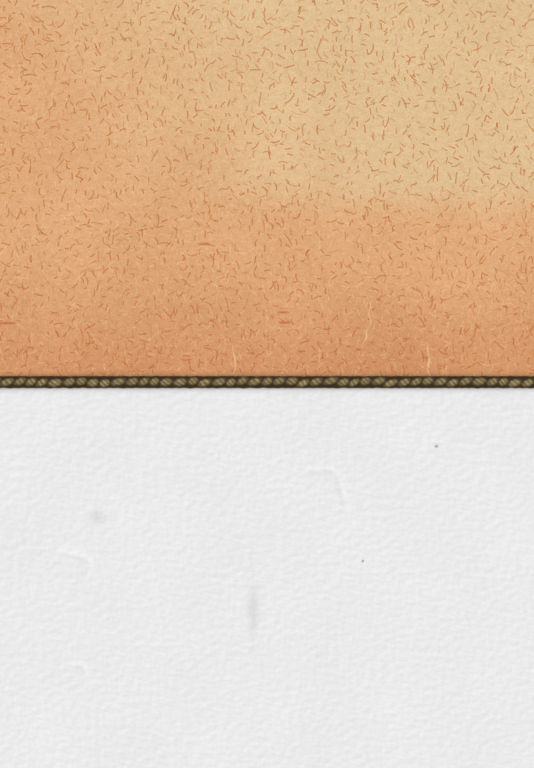
Give the GLSL for this background, as a WebGL 2 fragment shader.

```glsl
#version 300 es
precision highp float;
// Fibrous tan paper above a sheet of pale embossed paper, joined by a braided cord.
// Gradient noise gives the grain and relief, hashed cells scatter the fibres,
// and repeated slanted ellipses make the cord. Lengths are in canvas widths.
uniform vec2 u_resolution;
out vec4 outColor;

const float CORD_Y = 0.7225;
const float CORD_HALF = 0.0108;

vec2 hash2(vec2 p) {
  vec3 q = fract(p.xyx * vec3(0.1031, 0.1030, 0.0973));
  q += dot(q, q.yzx + 33.33);
  return fract((q.xx + q.yz) * q.zy);
}

vec2 gradient(vec2 cell) {
  float a = 6.2832 * hash2(cell).x;
  return vec2(cos(a), sin(a));
}

// Gradient noise, roughly -0.7 to 0.7
float noise(vec2 p) {
  vec2 i = floor(p), f = fract(p);
  vec2 u = f * f * f * (f * (f * 6.0 - 15.0) + 10.0), e = vec2(1, 0);
  float low = mix(dot(gradient(i), f), dot(gradient(i + e), f - e), u.x);
  float high = mix(dot(gradient(i + e.yx), f - e.yx), dot(gradient(i + 1.0), f - 1.0), u.x);
  return mix(low, high, u.y);
}

float fbm(vec2 p) {
  float sum = 0.0, amp = 0.6;
  for (int i = 0; i < 4; i++) {
    sum += amp * noise(p);
    p = mat2(1.6, 1.2, -1.2, 1.6) * p + 17.3;
    amp *= 0.55;
  }
  return sum;
}

mat2 rotation(float a) {
  return mat2(cos(a), sin(a), -sin(a), cos(a));
}

// One short bent fibre per cell, kept inside its cell
float fibres(vec2 p, float cells, float seed, float px) {
  vec2 q = rotation(seed * 0.7) * p * cells + seed * 19.0;
  vec2 id = floor(q), rnd = hash2(id + 5.0), shape = hash2(id + 71.0);
  vec2 f = fract(q) - 0.5 - 0.3 * (rnd - 0.5);
  f = rotation(3.6 * (shape.x - 0.5) - seed * 0.7) * f;
  f.y += (rnd.y - 0.5) * 2.4 * f.x * f.x;
  float len = 0.08 + 0.22 * shape.y;
  float d = length(vec2(max(abs(f.x) - len, 0.0), f.y)) / cells;
  return (1.0 - smoothstep(0.0002, 0.0007 + px, d)) * smoothstep(0.2, 1.0, rnd.x);
}

vec3 tanPaper(vec2 p, vec2 uv, float px) {
  float cloud = fbm(p * 5.0);
  float v = uv.y + 0.025 * cloud;
  vec3 col = mix(vec3(0.825, 0.58, 0.40), vec3(0.875, 0.665, 0.48), smoothstep(0.49, 0.70, v));
  float glow = smoothstep(0.70, 0.77, v)
             * smoothstep(-0.05, 0.75, uv.x + 1.2 * (uv.y - 0.85) + 0.2 * cloud);
  col = mix(col, vec3(0.875, 0.75, 0.575), glow);
  col += 0.035 * cloud + 0.045 * fbm(p * vec2(70, 100)) + 0.035 * noise(p * 240.0);

  // Rust fibres in several sizes, with a few pale ones
  for (int i = 0; i < 5; i++) {
    float k = float(i);
    float rust = fibres(p, 24.0 + 7.0 * k, k + 1.0, px);
    float pale = fibres(p + 3.7, 30.0 + 6.0 * k, k + 8.0, px);
    col = mix(col, vec3(0.73, 0.40, 0.20), 0.48 * rust);
    col = mix(col, vec3(0.94, 0.79, 0.61), 0.28 * pale);
  }

  // Larger flecks: xy is the centre, z the half length
  vec3 flecks[4] = vec3[4](vec3(0.53, 0.853, 0.010), vec3(0.533, 0.834, 0.011),
                           vec3(0.015, 0.833, 0.014), vec3(0.382, 0.981, 0.011));
  for (int i = 0; i < 4; i++) {
    vec2 d = p - flecks[i].xy;
    float m = exp(-pow(d.x / flecks[i].z, 4.0) - pow(d.y / 0.0025, 2.0));
    col = mix(col, vec3(0.70, 0.38, 0.21), 0.6 * m);
  }

  // Pale upright cracks: x, centre height, half length
  vec3 cracks[3] = vec3[3](vec3(0.687, 0.838, 0.055), vec3(0.435, 0.765, 0.035),
                           vec3(0.803, 0.765, 0.035));
  for (int i = 0; i < 3; i++) {
    vec3 c = cracks[i];
    float x = p.x - c.x - 0.018 * noise(vec2(p.y * 32.0, c.x * 40.0));
    float m = exp(-pow(x / (0.0008 + px * 0.5), 2.0))
            * (1.0 - smoothstep(0.6 * c.z, c.z, abs(p.y - c.y)));
    col = mix(col, vec3(0.95, 0.79, 0.60), m * (0.5 + 0.5 * noise(p * 60.0)));
  }
  return col;
}

vec3 palePaper(vec2 p) {
  // Relief from the difference of two nearby noise samples
  vec2 grain = p * vec2(65, 95);
  float tone = 0.921 + 0.016 * fbm(p * 6.0) + 0.035 * (fbm(grain) - fbm(grain + vec2(0.3, -0.5)));
  tone += 0.012 * noise(p * vec2(120, 210)) + 0.007 * noise(p * vec2(190, 25));

  // Embossed broken rings: centre and radius
  vec3 rings[3] = vec3[3](vec3(0.60, 0.51, 0.047), vec3(0.13, 0.37, 0.032), vec3(0.14, 0.18, 0.012));
  for (int i = 0; i < 3; i++) {
    vec2 d = p - rings[i].xy;
    float e = (length(d) - rings[i].z + 0.018 * noise(p * 22.0)) / 0.007;
    tone += 0.045 * e * exp(-e * e) * smoothstep(-0.4, 0.8, dot(normalize(d + 1e-5), vec2(0.6, 0.8)));
  }

  // Soft smudges and specks: centre and radii
  vec4 marks[4] = vec4[4](vec4(0.182, 0.470, 0.016, 0.012), vec4(0.474, 0.296, 0.009, 0.045),
                          vec4(0.818, 0.603, 0.003, 0.003), vec4(0.678, 0.386, 0.002, 0.002));
  for (int i = 0; i < 4; i++) {
    vec2 d = (p - marks[i].xy + 0.004 * noise(p * 50.0)) / marks[i].zw;
    tone -= (i < 2 ? 0.06 : 0.28) * exp(-dot(d, d));
  }
  return tone * vec3(0.999, 1.0, 1.002);
}

// Overlapping slanted knots with fine twisted threads
vec3 cord(vec2 p) {
  float y = (p.y - CORD_Y) / CORD_HALF;
  float s = p.x * 43.0 + 0.5 * noise(vec2(p.x * 18.0, 3.0));
  float shade = 0.0;
  for (int i = -1; i <= 1; i++) {
    float id = floor(s) + float(i);
    vec2 rnd = hash2(vec2(id, 9.0));
    vec2 d = vec2(s - id - 0.5 - (0.1 + 0.25 * rnd.x) * y, y + 0.4 * (rnd.y - 0.5));
    float knot = 1.0 - smoothstep(0.35, 1.1, length(d / vec2(0.58, 0.85)));
    float thread = 0.82 + 0.18 * sin(14.0 * d.x + 9.0 * d.y + 6.0 * rnd.x);
    shade = max(shade, knot * thread * (0.75 + 0.25 * rnd.y));
  }
  shade *= 0.88 + 0.2 * y + 0.25 * noise(p * 180.0);
  return mix(vec3(0.23, 0.19, 0.13), vec3(0.70, 0.62, 0.44), clamp(shade, 0.0, 1.0));
}

void main() {
  vec2 uv = gl_FragCoord.xy / u_resolution;
  vec2 p = uv * vec2(1.0, 1.438);
  float px = 1.0 / u_resolution.x;
  float dy = p.y - CORD_Y;
  vec3 col = dy > 0.0 ? tanPaper(p, uv, px) : palePaper(p);

  // Contact shadow, then the cord with a slightly uneven edge
  float gap = max(abs(dy) - CORD_HALF, 0.0);
  col *= 1.0 - 0.32 * exp(-gap / 0.0035);
  float edge = abs(dy) - CORD_HALF - 0.0015 * noise(vec2(p.x * 80.0, sign(dy) * 7.0));
  col = mix(col, cord(p), 1.0 - smoothstep(-px, px, edge));
  outColor = vec4(clamp(col, 0.0, 1.0), 1.0);
}
```
